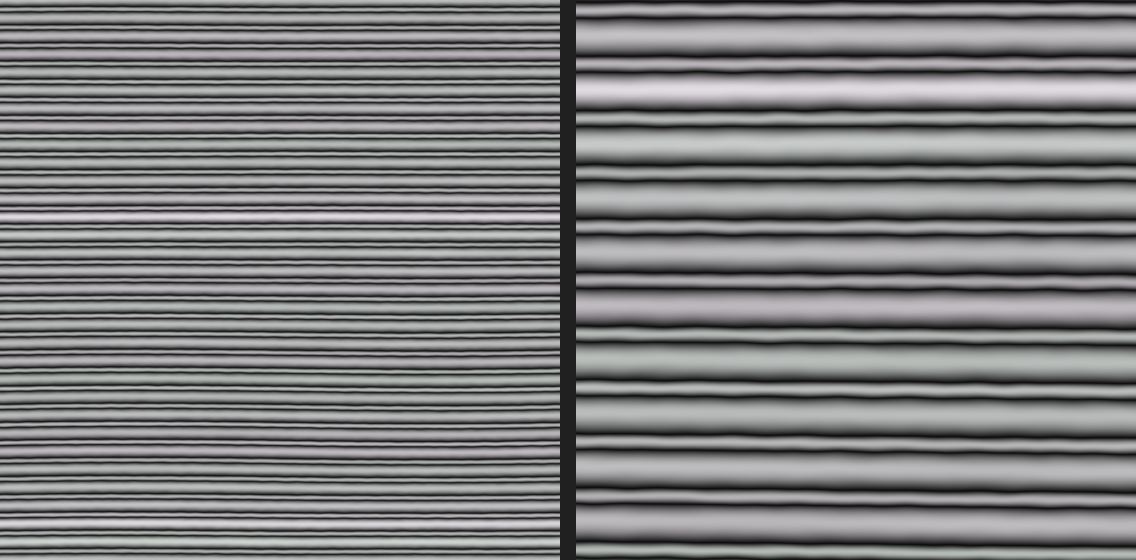
Left, the full canvas; right, a detail of the centre.
Give the GLSL for this texture, as a Shadertoy shader.

```glsl
const float TAU = 6.2831853;
const float ROWS = 31.0;       // ridges from top to bottom
const float ROW_SHIFT = 0.525; // distance of the first thin rib from the top, in rows
const float RIB_HALF = 0.15;   // half width of the thin rib, in rows
const int SAMPLES = 4;

float hash(vec2 p) {
    vec3 q = fract(p.xyx * vec3(0.1031, 0.1030, 0.0973));
    q += dot(q, q.yzx + 33.33);
    return fract((q.x + q.y) * q.z);
}

float cornerSlope(vec2 cell, vec2 offset, vec2 period) {
    float angle = TAU * hash(mod(cell, period));
    return dot(vec2(cos(angle), sin(angle)), offset);
}

// Gradient noise that wraps after one canvas
float wrapNoise(vec2 uv, vec2 period) {
    vec2 p = uv * period, cell = floor(p), f = p - cell;
    vec2 w = f * f * f * (f * (f * 6.0 - 15.0) + 10.0);
    vec2 e = vec2(1.0, 0.0);
    float low = mix(cornerSlope(cell, f, period),
                    cornerSlope(cell + e.xy, f - e.xy, period), w.x);
    float high = mix(cornerSlope(cell + e.yx, f - e.yx, period),
                     cornerSlope(cell + e.xx, f - e.xx, period), w.x);
    return mix(low, high, w.y);
}

// Gentle bending of the ridges, strongest in the lower half
float bend(vec2 uv) {
    float envelope = pow(0.5 + 0.5 * cos(TAU * (uv.y - 0.28)), 2.0);
    return 0.0022 * sin(TAU * uv.x) * envelope
         + 0.0012 * wrapNoise(uv, vec2(3.0, 4.0));
}

// Rounded shading: t runs from 0 to 1 across the ridge
float roundShade(float t, float sharpness) {
    return pow(max(sin(0.5 * TAU * clamp(t, 0.0, 1.0)), 0.0), sharpness);
}

// Green cast that drifts to purple over a few rows, then starts again
vec3 rowTint(float row) {
    float phase = fract((row - 2.25) * 7.0 / ROWS);
    return mix(vec3(0.985, 1.015, 0.995), vec3(1.01, 0.982, 1.015), phase);
}

vec3 ridges(vec2 uv) {
    float s = (1.0 - uv.y + bend(uv)) * ROWS - ROW_SHIFT;
    s += 0.025 * wrapNoise(uv, vec2(48.0, 93.0)); // rough edges
    float row = floor(s + RIB_HALF);
    float d = s - row;
    row = mod(row, ROWS);

    // Thin rib, then a wide band lit slightly above its middle
    float rib = roundShade((d + RIB_HALF) / (2.0 * RIB_HALF), 1.1);
    float across = clamp((d - RIB_HALF) / (1.0 - 2.0 * RIB_HALF), 0.0, 1.0);
    float band = roundShade(pow(across, 0.87), 0.88);

    // Occasional glossy bands and small differences between rows
    float gloss = exp(-1.5 * abs(mod(row, 17.0) - 11.3));
    float bandPeak = 0.69 + 0.19 * gloss + 0.03 * (hash(vec2(row, 7.0)) - 0.5);
    float ribPeak = 0.67 + 0.07 * (hash(vec2(row, 19.0)) - 0.5);
    float light = d < RIB_HALF ? ribPeak * rib : bandPeak * band;

    // Faint streaks along the ridges
    light *= 1.0 + 0.04 * wrapNoise(uv, vec2(6.0, 124.0));
    return (0.04 + light) * rowTint(row);
}

void mainImage(out vec4 fragColor, in vec2 fragCoord) {
    vec3 color = vec3(0.0);
    for (int i = 0; i < SAMPLES; i++) {
        float shift = (float(i) + 0.5) / float(SAMPLES) - 0.5;
        color += ridges((fragCoord + vec2(0.0, shift)) / iResolution.xy);
    }
    fragColor = vec4(color / float(SAMPLES), 1.0);
}
```
